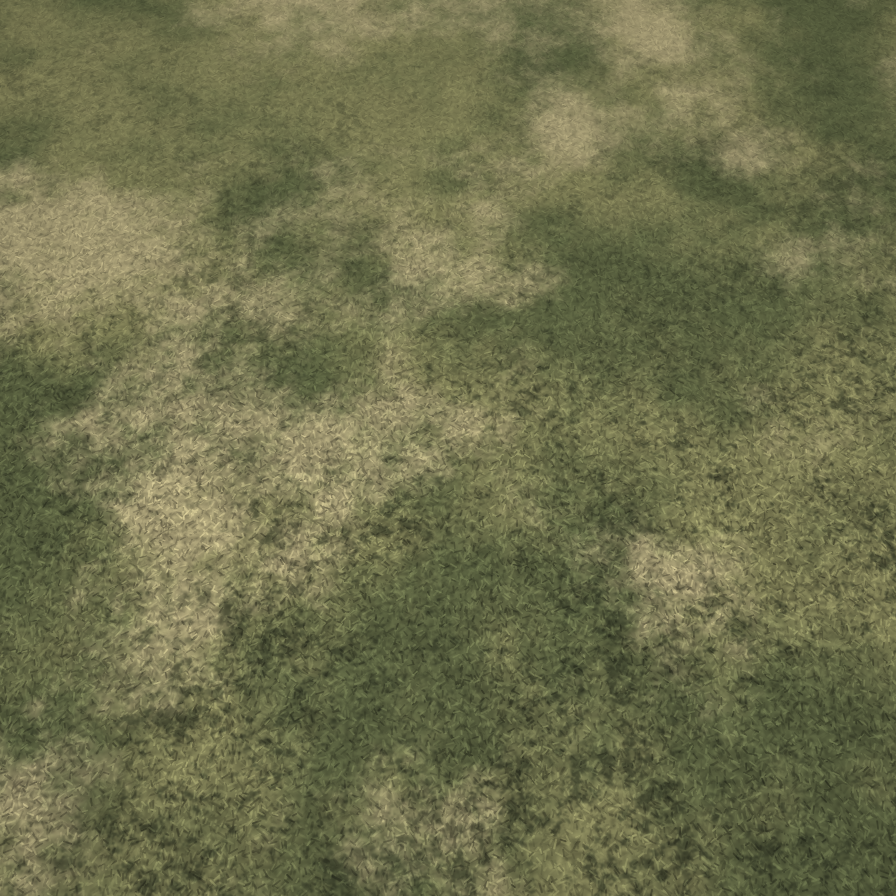
Reproduce this texture procedurally as a Shadertoy shader.

```glsl
#define TILT 0.35          // how fast the ground recedes
#define PATCH_SCALE 3.4    // straw patches per canvas
#define FLECK_SCALE 75.0   // dark flecks per canvas
#define BLADE_SCALE 85.0   // blade cells per canvas
#define BLADE_CONTRAST 0.52
#define FLECK_STRENGTH 0.62
#define DEEP_GREEN vec3(0.330, 0.358, 0.235)
#define OLIVE vec3(0.475, 0.472, 0.318)
#define STRAW vec3(0.640, 0.600, 0.450)
#define SHADE vec3(0.170, 0.190, 0.130)

float hash(vec2 p) {
    return fract(sin(dot(p, vec2(127.1, 311.7))) * 43758.55);
}

float noise(vec2 p) {
    vec2 cell = floor(p), f = fract(p);
    f = f * f * (3.0 - 2.0 * f);
    float low = mix(hash(cell), hash(cell + vec2(1, 0)), f.x);
    float high = mix(hash(cell + vec2(0, 1)), hash(cell + vec2(1, 1)), f.x);
    return mix(low, high, f.y);
}

// Rotated octaves, normalised to 0..1
float fbm(vec2 p, int octaves, float gain) {
    float sum = 0.0, total = 0.0, weight = 1.0;
    for (int i = 0; i < octaves; i++) {
        sum += weight * noise(p);
        total += weight;
        weight *= gain;
        p = mat2(1.6, 1.2, -1.2, 1.6) * p + 17.3;
    }
    return sum / total;
}

float segmentDistance(vec2 p, vec2 halfSpan) {
    float t = clamp(dot(p, halfSpan) / dot(halfSpan, halfSpan), -1.0, 1.0);
    return length(p - halfSpan * t);
}

// Short scattered blades, signed: light above zero, dark below
float blades(vec2 p, float pixel) {
    float tone = 0.0;
    for (int layer = 0; layer < 3; layer++) {
        vec2 q = p * BLADE_SCALE * (1.0 + 0.23 * float(layer)) + 31.7 * float(layer);
        float soft = pixel * BLADE_SCALE;
        for (int y = -1; y <= 1; y++)
        for (int x = -1; x <= 1; x++) {
            vec2 cell = floor(q) + vec2(x, y);
            vec2 root = cell + vec2(hash(cell + 3.1), hash(cell + 7.7));
            float angle = 1.57 + 2.6 * (hash(cell + 11.3) - 0.5);
            float size = mix(0.25, 0.6, hash(cell + 19.9));
            float d = segmentDistance(q - root, size * vec2(cos(angle), sin(angle)));
            float cover = 1.0 - smoothstep(0.04, 0.12 + soft, d);
            tone = mix(tone, hash(cell + 23.5) - 0.5, cover);
        }
    }
    return tone;
}

void mainImage(out vec4 fragColor, in vec2 fragCoord) {
    vec2 uv = fragCoord / iResolution.y;

    // Ground plane seen at a slant
    float depth = 1.0 / (1.0 - TILT * uv.y);
    vec2 ground = vec2((uv.x - 0.5) * depth, depth / TILT);
    float pixel = depth / iResolution.y;
    float detail = mix(1.0, 0.35, smoothstep(0.35, 1.0, uv.y));

    // Broad turf tones
    float turf = fbm(ground * 4.2 + 5.3, 6, 0.6);
    vec3 color = mix(DEEP_GREEN, OLIVE, smoothstep(0.32, 0.68, turf));

    // Dry patches with ragged edges
    float dry = fbm(ground * PATCH_SCALE + 41.0, 7, 0.62);
    float ragged = fbm(ground * 36.0 + 9.0, 3, 0.6) - 0.5;
    float straw = smoothstep(0.50, 0.74, dry + 0.16 * ragged * detail);
    color = mix(color, STRAW, 0.9 * straw);

    // Dark flecks gathered in clumps
    float clump = fbm(ground * 9.0 + 63.0, 4, 0.6) - 0.5;
    float fleck = fbm(ground * FLECK_SCALE, 3, 0.7);
    float dark = smoothstep(0.50, 0.85, fleck + 0.55 * clump);
    color = mix(color, SHADE, FLECK_STRENGTH * dark * detail * (1.0 - 0.5 * straw));

    // Blade grain and fine mottling
    float grain = BLADE_CONTRAST * blades(ground, pixel);
    grain += 0.30 * (noise(ground * 190.0) - 0.5);
    grain += 0.24 * (fbm(ground * 24.0 + 80.0, 3, 0.6) - 0.5);
    color *= 1.0 + grain * detail;

    // Slightly darker corners
    vec2 centered = fragCoord / iResolution.xy - 0.5;
    color *= 1.04 - 0.18 * dot(centered, centered);

    fragColor = vec4(color, 1.0);
}
```
